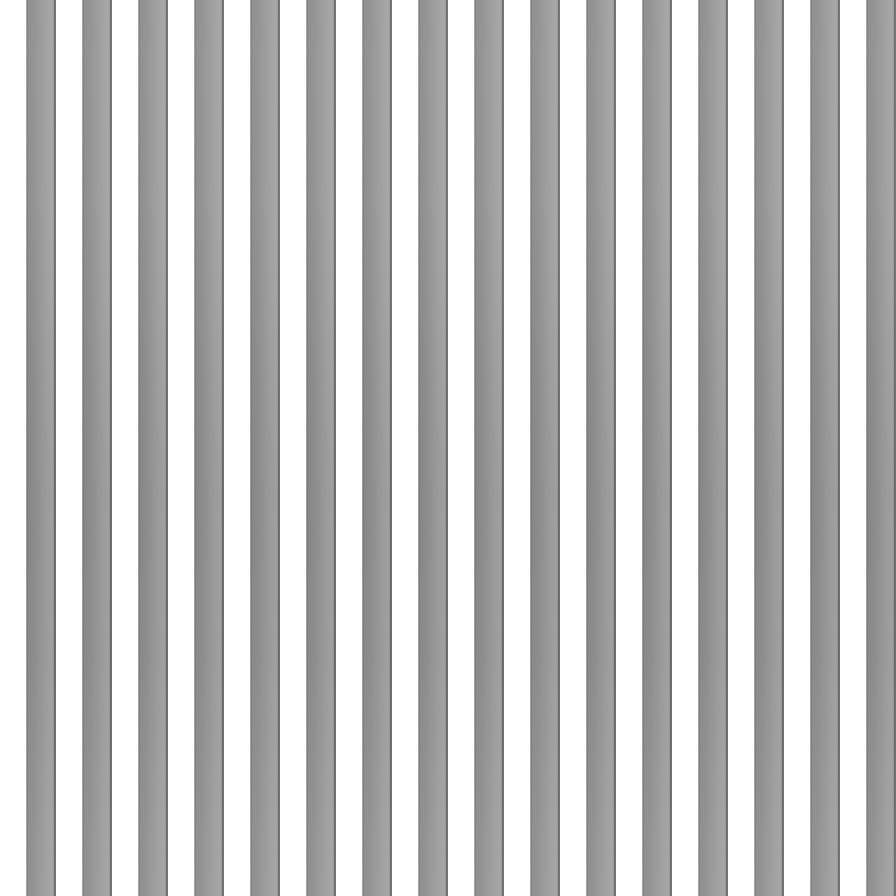
Reproduce this pattern procedurally as a WebGL 1 fragment shader.

```glsl
precision highp float;
// Sixteen vertical grey bars with soft metallic shading and dark rims on white.

uniform vec2 u_resolution;

const float TAU = 6.2831853;
const float BAR_COUNT = 16.0;
const float BAR_CENTER = 0.735;     // within one repeat
const float BAR_HALF_WIDTH = 0.265;
const float LEFT_RIM = 0.045;       // fractions of the bar width
const float RIGHT_RIM = 0.075;

// Signed offset from the nearest bar centre, in repeats.
float barOffset(float x, float count, float center) {
  return fract(x * count - center + 0.5) - 0.5;
}

// Antialiased coverage for a signed distance that is negative inside.
float coverage(float dist, float pixel) {
  return clamp(0.5 - dist / pixel, 0.0, 1.0);
}

// Grey level across the bar: t runs from 0 at the left to 1 at the right.
float barShade(float t, float pixel) {
  float shade = mix(0.55, 0.64, smoothstep(0.0, 0.95, t));
  shade = mix(shade, 0.47, coverage(t - LEFT_RIM, pixel));
  return mix(shade, 0.44, coverage(1.0 - RIGHT_RIM - t, -pixel) * 0.0
    + coverage(1.0 - t - RIGHT_RIM, pixel));
}

// Slow lengthwise sheen, slightly slanted, that wraps from top to bottom.
float sheen(float y, float t) {
  return 0.018 * cos(TAU * (y - 0.9) + 0.6 * (t - 0.5));
}

void main() {
  vec2 uv = gl_FragCoord.xy / u_resolution;
  float pixel = BAR_COUNT / u_resolution.x;

  float offset = barOffset(uv.x, BAR_COUNT, BAR_CENTER);
  float barWidth = 2.0 * BAR_HALF_WIDTH;
  float t = clamp(offset / barWidth + 0.5, 0.0, 1.0);

  float grey = barShade(t, pixel / barWidth) + sheen(uv.y, t);
  float bar = coverage(abs(offset) - BAR_HALF_WIDTH, pixel);
  gl_FragColor = vec4(vec3(mix(1.0, grey, bar)), 1.0);
}
```
